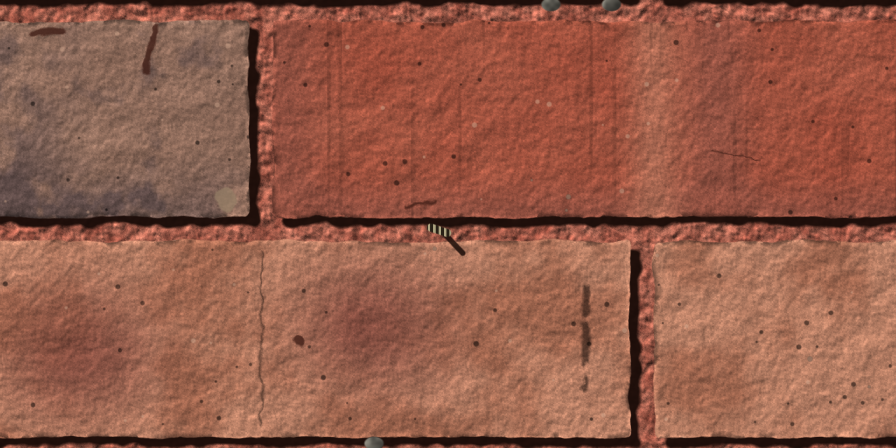
This texture is drawn by a Shadertoy shader. Its source:

```glsl
float hash(vec2 p) {
  vec3 q = fract(vec3(p.xyx) * 0.1031);
  q += dot(q, q.yzx + 33.33);
  return fract((q.x + q.y) * q.z);
}

float noise(vec2 p) {
  vec2 i = floor(p), f = fract(p);
  f = f * f * (3.0 - 2.0 * f);
  return mix(mix(hash(i), hash(i + vec2(1, 0)), f.x),
             mix(hash(i + vec2(0, 1)), hash(i + vec2(1, 1)), f.x), f.y);
}

float fbm(vec2 p) {
  float sum = 0.0, gain = 0.5;
  for (int i = 0; i < 5; i++) {
    sum += gain * noise(p);
    p = mat2(1.6, 1.2, -1.2, 1.6) * p + 7.3;
    gain *= 0.5;
  }
  return sum;
}

vec2 warp(vec2 p, float scale, float amount) {
  return p + amount * (vec2(fbm(p * scale), fbm(p * scale + 40.0)) - 0.48);
}

float cover(float d, float soft) { return 1.0 - smoothstep(-soft, soft, d); }

float bump(float x, float width) { return exp(-x * x / (width * width)); }

float capsule(vec2 p, vec2 a, vec2 b, float radius) {
  vec2 ab = b - a;
  return length(p - a - ab * clamp(dot(p - a, ab) / dot(ab, ab), 0.0, 1.0)) - radius;
}

// Running bond: signed distance to the brick, its row and its column
vec3 brick(vec2 p) {
  p = warp(p, 17.0, 0.016);
  float row = floor((p.y + 0.002) / 0.491);
  float u = (p.x - 0.583 - 0.849 * mod(row + 1.0, 2.0)) / 1.7;
  vec2 q = vec2((fract(u) - 0.5) * 1.7, p.y - row * 0.491 - 0.243);
  vec2 e = abs(q) - vec2(0.811, 0.207);
  return vec3(length(max(e, 0.0)) + min(max(e.x, e.y), 0.0) - 0.012, row, floor(u));
}

// Grain lit from the upper left
float relief(vec2 p, float scale) {
  return fbm(p * scale) - fbm(p * scale + vec2(-0.3, 0.4));
}

vec3 brickColor(vec2 p, float row, float col) {
  float cloud = fbm(p * 7.0 + 3.0);
  vec3 face = mix(vec3(0.61, 0.39, 0.30), vec3(0.71, 0.49, 0.39), smoothstep(0.3, 0.65, cloud));
  bool redRow = mod(row, 2.0) > 0.5;
  if (redRow && col < 0.0) {
    // Grey brick with soot on the left and along the foot
    float soot = 0.6 * cover(p.x - 0.12, 0.12) + 0.5 * cover(p.y - 0.6, 0.08);
    soot *= smoothstep(0.35, 0.6, fbm(p * 11.0));
    soot += 0.5 * smoothstep(0.57, 0.7, fbm(p * 9.0 + 20.0));
    face = mix(vec3(0.51, 0.38, 0.32), vec3(0.60, 0.46, 0.39), cloud);
    face = mix(face, vec3(0.32, 0.26, 0.26), min(soot, 0.8));
  } else if (redRow) {
    // Red brick with dusky margins, a pale band and drag lines
    float dusk = bump(p.x - 0.62, 0.1) + bump(p.x - 1.6, 0.08) + cover(p.y - 0.57, 0.06);
    face = mix(vec3(0.59, 0.28, 0.21), vec3(0.64, 0.35, 0.27), cloud);
    face = mix(face, vec3(0.53, 0.31, 0.26), 0.6 * min(dusk, 1.0));
    face = mix(face, vec3(0.68, 0.43, 0.34), 0.8 * bump(p.x - 1.46, 0.06));
    face *= 1.0 - 0.13 * smoothstep(0.78, 0.95, noise(p * vec2(75, 3)));
  } else if (col < 0.0) {
    // Tan brick scorched in two places
    for (float i = 0.0; i < 2.0; i++) {
      vec2 q = p - vec2(0.17 + 0.66 * i, 0.21 + 0.06 * i);
      float scorch = bump(q.x, 0.17) * bump(q.y, 0.14) * (0.6 + 0.6 * cloud);
      face = mix(face, vec3(0.47, 0.26, 0.22), 0.85 * scorch);
    }
  }
  return face;
}

void mainImage(out vec4 fragColor, in vec2 fragCoord) {
  vec2 p = fragCoord / iResolution.y;
  float aa = 1.0 / iResolution.y;
  vec3 dark = vec3(0.10, 0.045, 0.03), b = brick(p);
  // Sandy mortar and the shadow that the bricks throw on it
  vec3 mortar = mix(vec3(0.49, 0.24, 0.19), vec3(0.72, 0.45, 0.37), fbm(p * 45.0));
  mortar *= 1.0 + 1.6 * relief(p, 60.0);
  float shade = brick(p + vec2(-0.022, 0.019)).x + 0.012 * (noise(p * 40.0) - 0.5);
  mortar = mix(mortar, dark, 0.96 * cover(shade, 0.003 + aa));
  // Brick face with grain and worn rim
  vec3 face = brickColor(p, b.y, b.z);
  face *= 1.0 + 0.55 * relief(p, 75.0) + 0.3 * relief(p, 22.0);
  face *= 0.95 + 0.1 * hash(floor(p * 256.0));
  face *= 1.0 + smoothstep(-0.014, 0.0, b.x) * (0.16 - 0.5 * smoothstep(0.45, 0.6, fbm(p * 28.0)));
  // Scattered pits and pale specks
  vec2 cell = floor(p * 24.0);
  vec2 spot = (cell + 0.2 + 0.6 * vec2(hash(cell), hash(cell + 9.0))) / 24.0;
  float mark = cover(length(p - spot) - 0.002 - 0.004 * hash(cell + 4.0), aa);
  face *= 1.0 - 0.5 * mark * step(0.9, hash(cell + 17.0));
  face = mix(face, vec3(0.80, 0.64, 0.54), 0.5 * mark * step(0.94, hash(cell + 31.0)));
  // Crack, gouges, dark scrape and pale scar
  vec2 w = warp(p, 30.0, 0.022);
  face *= 1.0 - 0.4 * cover(capsule(w, vec2(0.584, 0.05), vec2(0.582, 0.44), 0.002), 0.001 + aa);
  float gouge = capsule(w, vec2(0.325, 0.84), vec2(0.345, 0.94), 0.007);
  gouge = min(gouge, capsule(w, vec2(0.07, 0.925), vec2(0.14, 0.93), 0.007));
  gouge = min(gouge, capsule(w, vec2(1.59, 0.662), vec2(1.7, 0.64), 0.001));
  gouge = min(gouge, capsule(w, vec2(0.91, 0.535), vec2(0.97, 0.55), 0.003));
  gouge = min(gouge, length(w - vec2(0.667, 0.235)) - 0.013);
  face = mix(face, vec3(0.25, 0.12, 0.09), 0.8 * cover(gouge, 0.001 + aa));
  float scrape = capsule(w, vec2(1.305, 0.13), vec2(1.305, 0.36), 0.009);
  face *= 1.0 - 0.5 * cover(scrape, 0.005) * smoothstep(0.3, 0.55, fbm(p * 35.0));
  face = mix(face, vec3(0.60, 0.51, 0.41), 0.7 * cover(length(w - vec2(0.505, 0.555)) - 0.025, 0.004));
  vec3 color = mix(mortar, face, cover(b.x, aa));
  // Grey pebbles bedded in the mortar
  for (float i = 0.0; i < 3.0; i++) {
    vec2 q = p - vec2(0.835 + 0.395 * min(i, 1.0) + 0.135 * step(2.0, i), 0.01 + 0.98 * min(i, 1.0));
    vec3 grey = vec3(0.36, 0.35, 0.32) * (1.0 + 14.0 * (q.y - q.x)) * (0.7 + 0.6 * noise(p * 90.0));
    color = mix(color, grey, cover(length(q * vec2(0.7, 1)) - 0.015, aa));
  }
  // Small striped insect and its slanting shadow
  color = mix(color, dark, 0.85 * cover(capsule(p, vec2(0.995, 0.475), vec2(1.033, 0.435), 0.006), aa));
  vec3 stripes = mix(vec3(0.16, 0.13, 0.09), vec3(0.68, 0.64, 0.50), smoothstep(-0.3, 0.6, sin(p.x * 520.0)));
  color = mix(color, stripes, cover(capsule(p, vec2(0.962, 0.492), vec2(0.998, 0.48), 0.009), aa));
  fragColor = vec4(clamp(color, 0.0, 1.0), 1.0);
}
```
